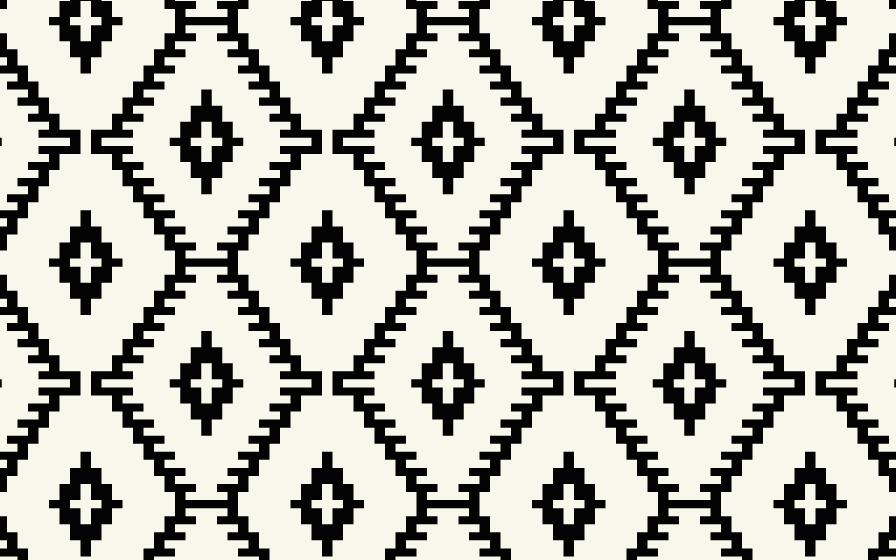
Give the GLSL for this pattern, as a Shadertoy shader.

```glsl
// Stepped black lattice of hexagons with a pierced diamond in each, on cream.

const float PERIOD = 0.43125;                // repeat size, in canvas heights
const vec2 CELLS = vec2(23.0, 30.0);         // columns and rows per repeat
const vec3 CREAM = vec3(0.97, 0.97, 0.92);
const vec3 INK = vec3(0.01);
const int SAMPLES = 4;                       // antialiasing grid, per axis

// Mirrored position in cells, measured from the nearest repeat of a center
vec2 foldedCells(vec2 p, vec2 center) {
    vec2 local = fract((p - center) / PERIOD + 0.5) - 0.5;
    return abs(local) * CELLS;
}

bool between(float x, float low, float high) {
    return x >= low && x < high;
}

// Toothed lattice arm, climbing from the waist bar to the side joint
bool latticeInk(vec2 q) {
    float row = floor(q.y + 0.5);
    float outer = floor(row * 0.5) + 3.0 + step(13.5, row);
    bool isTooth = mod(row, 2.0) < 0.5;
    float inner = isTooth ? row * 0.5 : outer - 1.0;
    return between(q.x, inner, outer);
}

// Stepped diamond with a cross-shaped opening
bool diamondInk(vec2 q) {
    float tier = ceil(floor(q.y + 0.5) * 0.5);
    return between(q.x, max(1.5 - tier, 0.0), 3.5 - tier);
}

float inkAt(vec2 p) {
    float halfPeriod = 0.5 * PERIOD;
    bool ink = latticeInk(foldedCells(p, vec2(0.0)))
        || diamondInk(foldedCells(p, vec2(halfPeriod, 0.0)))
        || diamondInk(foldedCells(p, vec2(0.0, halfPeriod)));
    return ink ? 1.0 : 0.0;
}

void mainImage(out vec4 fragColor, in vec2 fragCoord) {
    vec2 waist = vec2(0.5 * iResolution.x / iResolution.y, 0.531);

    // Average a grid of samples inside the pixel
    float coverage = 0.0;
    for (int j = 0; j < SAMPLES; j++) {
        for (int i = 0; i < SAMPLES; i++) {
            vec2 offset = (vec2(i, j) + 0.5) / float(SAMPLES) - 0.5;
            coverage += inkAt((fragCoord + offset) / iResolution.y - waist);
        }
    }
    coverage /= float(SAMPLES * SAMPLES);

    fragColor = vec4(mix(CREAM, INK, coverage), 1.0);
}
```
